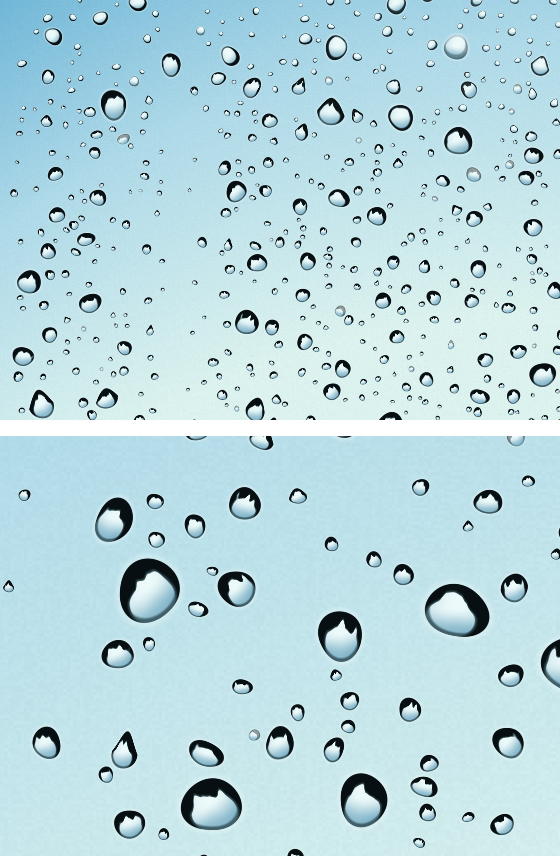
Top, the full canvas; bottom, a detail of the centre.
Reproduce this texture procedurally as a Shadertoy shader.

```glsl
// Water drops on a window pane in front of a pale blue sky.
// Four jittered grids of shrinking cells hold the drops; each drop is a warped
// ellipse that shows an upside-down skyline as a dark, ragged crescent.

#define LAYERS 4
#define CELL_SIZE 0.17
#define CELL_SHRINK 0.60
#define DROP_DENSITY 0.62
#define RADIUS_MIN 0.11
#define RADIUS_MAX 0.20
#define SKYLINE_JAG 0.55
#define RIM_WIDTH 0.20
#define HALO_STRENGTH 0.35
#define GRAIN 0.022

const vec3 SKY_DEEP = vec3(0.43, 0.71, 0.84);
const vec3 SKY_MID = vec3(0.68, 0.85, 0.91);
const vec3 SKY_PALE = vec3(0.835, 0.935, 0.93);
const vec3 DROP_BLUE = vec3(0.42, 0.65, 0.75);
const vec3 DROP_WHITE = vec3(0.93, 0.98, 0.98);
const vec3 DARK_INK = vec3(0.03, 0.06, 0.07);
const vec3 DARK_SLATE = vec3(0.20, 0.31, 0.34);

struct Drop { vec2 center; float radius; float seed; };

float hash(vec2 p) {
    return fract(sin(dot(p, vec2(127.1, 311.7))) * 43758.5453);
}

// Smooth one-dimensional noise for the skyline
float noise(float x, float seed) {
    float i = floor(x);
    return mix(hash(vec2(i, seed)), hash(vec2(i + 1.0, seed)), smoothstep(0.0, 1.0, x - i));
}

vec3 sky(vec2 uv) {
    float light = 0.02 + 0.88 * (1.0 - uv.y) + 0.8 * uv.x * (1.0 - 0.5 * uv.x);
    vec3 col = mix(SKY_DEEP, SKY_MID, clamp(light * 2.0, 0.0, 1.0));
    return mix(col, SKY_PALE, clamp(light * 2.0 - 1.0, 0.0, 1.15));
}

// Drop in the cell around p; radius 0 marks an empty cell
Drop dropAt(vec2 p, int layer) {
    float k = float(layer);
    float cell = CELL_SIZE * pow(CELL_SHRINK, k);
    vec2 g = p / cell + k * 7.37;
    float shift = hash(vec2(floor(g.x), k + 3.1));
    g.y += shift;
    vec2 id = floor(g);
    float seed = hash(id + k * 17.3);
    float size = mix(RADIUS_MIN, RADIUS_MAX, pow(hash(id + 5.7), 1.2));
    vec2 jitter = vec2(hash(id + 21.4), hash(id + 43.9)) * 2.0 - 1.0;
    vec2 center = id + 0.5 + jitter * (0.5 - 1.6 * size);
    center.y -= shift;
    center = (center - k * 7.37) * cell;

    // A dry streak and a sparse left margin thin out the drops
    float streak = (center.x - 0.42) / 0.055;
    float density = DROP_DENSITY * (1.0 - 0.95 * exp(-streak * streak));
    density *= smoothstep(0.0, 0.09, center.x) * (layer == 3 ? 0.6 : 1.0);
    return Drop(center, seed < density ? size * cell : 0.0, hash(id + 77.7));
}

// True when a larger drop already covers this place
bool isCovered(Drop d, int layer) {
    for (int j = 0; j < layer; j++) {
        Drop big = dropAt(d.center, j);
        if (big.radius > 0.0 && distance(big.center, d.center) < 1.3 * big.radius + d.radius)
            return true;
    }
    return false;
}

vec3 paintDrop(vec3 col, vec2 p, Drop d, float aspect, float pixel) {
    float s = d.seed * 91.0;
    float lean = (hash(vec2(s, 1.0)) - 0.5) * 1.1;
    float tear = smoothstep(0.82, 1.0, hash(vec2(s, 2.0)));
    float squash = mix(0.84, 1.12, hash(vec2(s, 3.0)));

    // Outline: tilted ellipse, sometimes drawn out to a tip, with a wobble
    vec2 q = mat2(cos(lean), sin(lean), -sin(lean), cos(lean)) * (p - d.center) / d.radius;
    q *= vec2(squash, 1.0 / squash);
    float upper = max(q.y, 0.0);
    q *= vec2(1.0 + 0.7 * tear * upper, 1.0 - 0.25 * tear * step(0.0, q.y));
    float angle = atan(q.y, q.x);
    q /= 1.0 + 0.05 * sin(2.0 * angle + s) + 0.035 * sin(3.0 * angle + s * 1.7);
    float r = length(q);
    float aa = 0.6 * pixel / d.radius;
    float body = 1.0 - smoothstep(1.0 - aa, 1.0 + aa, r);

    // Crescent: at the top of low drops, at the foot of high ones
    float low = 1.0 - smoothstep(0.66, 0.86, d.center.y + 0.25 * (d.seed - 0.5));
    vec2 offset = vec2(0.3 * (hash(vec2(s, 4.0)) - 0.65), mix(0.2, -0.32, low));
    float jag = (noise(q.x * 4.5 + 9.0, s) - 0.5) * SKYLINE_JAG * smoothstep(-0.1, 0.4, q.y) * low;
    float edge = length(q - offset) - (mix(0.82, 0.74, low) + jag);
    float dark = smoothstep(-aa, aa + 0.01, edge);
    float rim = smoothstep(1.0 - RIM_WIDTH, 1.0 - 0.4 * RIM_WIDTH, r) * 0.85;

    // Inside: bright below the skyline, bluer toward the foot and sides
    float glow = 1.0 - 0.75 * smoothstep(0.15, -0.85, q.y - 0.25 * q.x) - 0.3 * q.x * q.x;
    vec3 inside = mix(DROP_BLUE, DROP_WHITE, clamp(glow, 0.0, 1.0));
    vec3 shade = mix(DARK_SLATE, DARK_INK, smoothstep(0.0, 0.12, edge));
    float contrast = 1.0 - 0.4 * smoothstep(0.6, 1.0, d.center.y) * smoothstep(0.4, 1.0, d.center.x / aspect);
    contrast *= hash(vec2(s, 6.0)) < 0.05 ? 0.4 : 1.0;
    inside = mix(inside, DARK_SLATE, rim * contrast);
    inside = mix(inside, shade, dark * contrast);

    // Thin bright halo on the glass
    float halo = smoothstep(1.25, 1.03, r) * HALO_STRENGTH;
    return mix(mix(col, DROP_WHITE, halo), inside, body);
}

void mainImage(out vec4 fragColor, in vec2 fragCoord) {
    float aspect = iResolution.x / iResolution.y;
    vec2 p = fragCoord / iResolution.y;
    vec3 col = sky(fragCoord / iResolution.xy);
    col += GRAIN * (hash(floor(p * 384.0)) - 0.5);

    // Small drops first, large ones on top
    for (int i = LAYERS - 1; i >= 0; i--) {
        Drop d = dropAt(p, i);
        if (d.radius > 0.0 && !isCovered(d, i))
            col = paintDrop(col, p, d, aspect, 1.0 / iResolution.y);
    }
    fragColor = vec4(clamp(col, 0.0, 1.0), 1.0);
}
```
